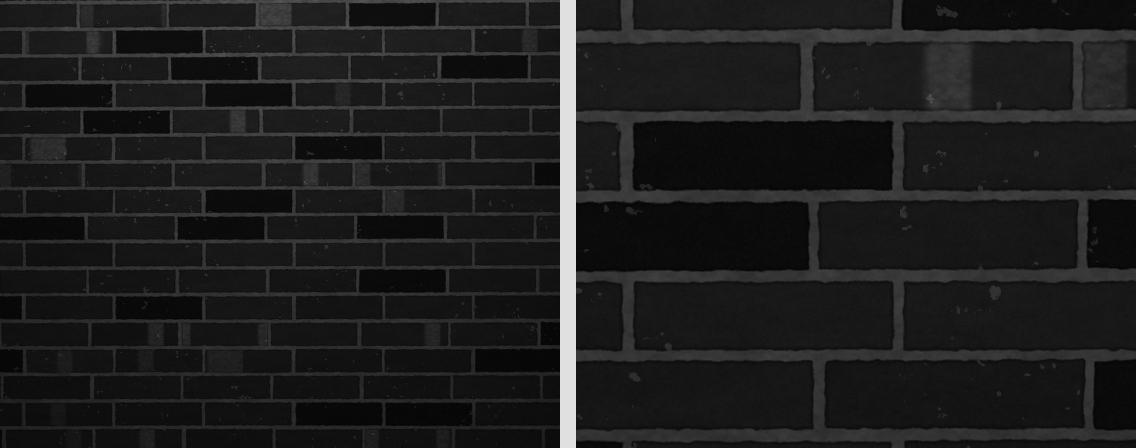
Left, the full canvas; right, a detail of the centre.
This texture is drawn by a Shadertoy shader. Its source:

```glsl
float hash(vec2 p) {
    vec3 q = fract(p.xyx * 0.1031);
    q += dot(q, q.yzx + 33.33);
    return fract((q.x + q.y) * q.z);
}

float noise(vec2 p) {
    vec2 i = floor(p), f = fract(p);
    f = f * f * (3.0 - 2.0 * f);
    return mix(mix(hash(i), hash(i + vec2(1, 0)), f.x),
               mix(hash(i + vec2(0, 1)), hash(i + vec2(1, 1)), f.x), f.y);
}

float fbm(vec2 p) {
    float sum = 0.0, weight = 0.5;
    for (int i = 0; i < 4; i++) {
        sum += weight * noise(p);
        p = p * 2.03 + 17.0;
        weight *= 0.5;
    }
    return sum / 0.9375;
}

float roundedBox(vec2 p, vec2 halfSize, float radius) {
    vec2 q = abs(p) - halfSize + radius;
    return length(max(q, 0.0)) + min(max(q.x, q.y), 0.0) - radius;
}

// Lamp light falling from the top centre
float wallLight(vec2 p) {
    float side = p.x - 0.5;
    return mix(0.62, 1.22, clamp(p.y / 0.8, 0.0, 1.0)) * (1.0 - 0.85 * side * side);
}

void mainImage(out vec4 fragColor, in vec2 fragCoord) {
    vec2 p = fragCoord / iResolution.x;
    float pixel = 1.0 / iResolution.x;
    vec2 pitch = vec2(0.1605, 0.0474);

    // Running bond: alternate courses shift, with a slow drift up the wall
    vec2 wall = p - vec2(0.0, 0.0365 + 0.006 * p.x * p.y);
    float course = floor(wall.y / pitch.y);
    wall.x -= mod(course, 2.0) < 0.5 ? 0.043 : 0.164 - 0.0018 * (course - 1.0);
    vec2 id = vec2(floor(wall.x / pitch.x), course);
    vec2 local = wall - (id + 0.5) * pitch;
    vec2 seed = id + 40.0;

    // Slightly uneven brick placement and ragged edges
    local += (vec2(hash(seed + 3.1), hash(seed + 8.7)) - 0.5) * vec2(0.0022, 0.0012);
    float ragged = (fbm(p * 170.0) - 0.5) * 0.0026;
    float d = roundedBox(local, vec2(0.0772, 0.0204), 0.0015) + ragged;
    float brickMask = 1.0 - smoothstep(-0.7 * pixel - 0.0004, 0.7 * pixel + 0.0004, d);

    // Brick tone: most are charcoal, some nearly black
    float grain = fbm(p * vec2(210.0, 330.0));
    float kind = hash(seed);
    float brick = kind < 0.22 ? 0.047 : mix(0.088, 0.108, hash(seed + 5.3));
    brick *= 0.82 + 0.22 * fbm(p * vec2(35.0, 90.0)) + 0.16 * grain;

    // Pale upright scorch bands on a few bricks
    float stripe = noise(vec2(local.x * 48.0 + kind * 91.0, local.y * 9.0 + 5.0));
    float band = smoothstep(0.5, 0.72, stripe) * step(0.86, kind);
    brick += band * (0.045 + 0.065 * hash(seed + 1.9)) * (0.55 + 0.8 * grain);

    // Dark rim along the edges, and rare chips
    brick *= mix(0.62, 1.0, smoothstep(0.0, 0.003, -d));
    float chip = smoothstep(0.74, 0.8, fbm(p * 120.0 + 9.0)) * step(0.6, noise(p * 14.0));
    brick += 0.11 * chip;

    // Sandy mortar
    float mortar = 0.235 * (0.78 + 0.3 * grain + 0.18 * noise(p * 60.0));

    float tone = mix(mortar, brick, brickMask) * wallLight(p);
    tone += (hash(floor(p * 768.0)) - 0.5) * 0.012;
    fragColor = vec4(vec3(max(tone, 0.0)), 1.0);
}
```
